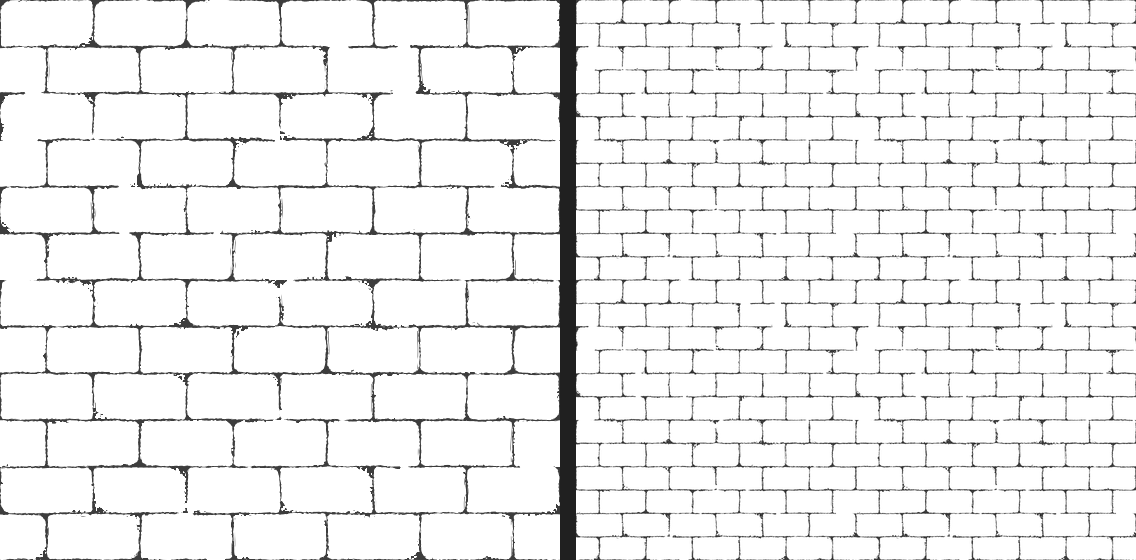
Left: one tile. Right: repeated 2 by 2.
Write a Shadertoy shader that draws this pattern.

```glsl
// Running-bond brick wall drawn in worn dark ink lines on white, six bricks by twelve courses.

float hash(vec2 p) {
    return fract(sin(dot(p, vec2(127.1, 311.7))) * 43758.5453);
}

// Value noise with a whole number of cells per canvas, so it wraps at the edges
float noise(vec2 uv, vec2 cells) {
    vec2 p = uv * cells;
    vec2 i = floor(p), f = fract(p);
    f = f * f * (3.0 - 2.0 * f);
    vec2 a = mod(i, cells), b = mod(i + 1.0, cells);
    return mix(mix(hash(a), hash(vec2(b.x, a.y)), f.x),
               mix(hash(vec2(a.x, b.y)), hash(b), f.x), f.y);
}

float roundedBox(vec2 p, vec2 halfSize, float radius) {
    vec2 k = abs(p) - halfSize + radius;
    return length(max(k, 0.0)) + min(max(k.x, k.y), 0.0) - radius;
}

void mainImage(out vec4 fragColor, in vec2 fragCoord) {
    vec2 uv = fragCoord / iResolution.xy;
    float pixel = 12.0 / iResolution.y;

    // Slightly wandering joints, every other course shifted by half a brick
    vec2 wander = vec2(noise(uv, vec2(40.0)), noise(uv + 0.37, vec2(40.0))) - 0.5;
    vec2 p = uv * vec2(6.0, 12.0) + wander * vec2(0.014, 0.028);
    float course = floor(p.y);
    p.x += 0.5 * (1.0 - mod(course, 2.0));
    vec2 id = mod(vec2(floor(p.x), course), vec2(6.0, 12.0));

    // Local position in units of brick height
    vec2 q = (fract(p) - 0.5) * vec2(2.0, 1.0);
    vec2 corner = id * 2.0 + step(0.0, q);
    vec2 brickUv = uv + vec2(hash(id + 3.1), hash(id + 7.7));

    // Each corner has its own rounding
    float radius = mix(0.09, 0.27, pow(hash(corner + 0.5), 3.0));
    float d = roundedBox(q, vec2(1.0, 0.5), radius);

    // Uneven line weight with a ragged edge
    float grain = noise(brickUv, vec2(320.0));
    float inset = 0.001 + 0.018 * noise(brickUv, vec2(60.0))
                + 0.014 * noise(brickUv, vec2(17.0, 29.0))
                + 0.024 * (grain - 0.5);

    // Thick crumbs along some stretches
    float crumbs = smoothstep(0.72, 0.95, noise(brickUv + 0.21, vec2(30.0, 48.0)));
    inset += 0.05 * crumbs * smoothstep(0.4, 0.8, grain);

    // A few chipped corners filled with speckle
    float chipped = step(0.9, hash(corner + 11.3));
    float cornerDist = length((vec2(1.0, 0.5) - abs(q)) * vec2(0.8, 1.0));
    inset += chipped * 0.16 * smoothstep(0.32, 0.05, cornerDist) * smoothstep(0.25, 0.75, grain);

    // Stretches where the line has worn away
    float worn = smoothstep(0.13, 0.05, noise(uv + 0.5, vec2(18.0, 12.0)));
    inset -= 0.06 * worn * smoothstep(0.1, 0.5, grain + 0.2);

    float ink = clamp(0.5 + (d + inset) / pixel, 0.0, 1.0);

    // Broken hairline beside the ends of some bricks
    float hairline = clamp(0.5 + (0.006 - abs(abs(q.x) - 0.955)) / pixel, 0.0, 1.0);
    hairline *= step(0.85, hash(corner.xx + id.yy * 5.3)) * step(abs(q.y), 0.4);
    hairline *= smoothstep(0.45, 0.65, noise(brickUv, vec2(24.0, 60.0)));
    ink = max(ink, 0.8 * hairline);

    fragColor = vec4(mix(vec3(1.0), vec3(0.24), ink), 1.0);
}
```
